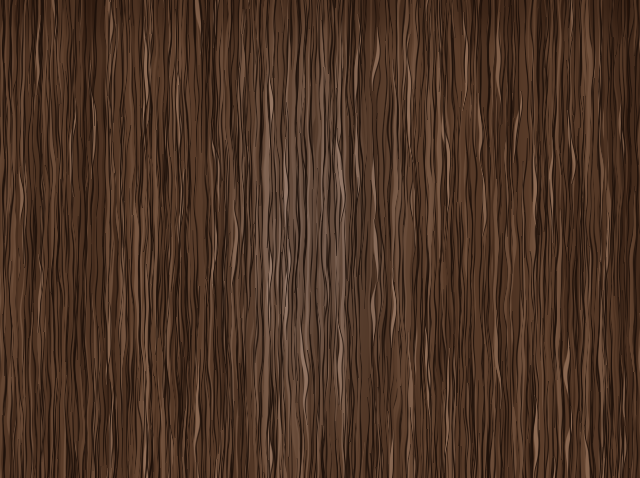
Reproduce this texture procedurally as a Shadertoy shader.

```glsl
// Dark brown wood bark: flat vertical fibres, wavy ink lines and pale slivers.
#define STRIP_LAYERS 5
#define LINE_LAYERS 3
#define STRIP_COLUMNS 25.0
#define LINE_COLUMNS 52.0
#define LINE_WIDTH 0.0016
#define WAVINESS 0.0022
#define MEAN_TONE 0.52
#define TONE_SPREAD 0.48
#define DEEP_BROWN vec3(0.145, 0.080, 0.043)
#define MID_BROWN vec3(0.345, 0.245, 0.178)
#define PALE_BROWN vec3(0.545, 0.435, 0.360)
#define INK vec3(0.105, 0.060, 0.035)

float hash(vec2 p) {
    vec3 q = fract(vec3(p.xyx) * vec3(0.1031, 0.1030, 0.0973));
    q += dot(q, q.yzx + 33.33);
    return fract((q.x + q.y) * q.z);
}

// Layered sines that make a fibre wander sideways, in -1..1
float wander(float y, float phase) {
    return 0.5 * sin(y * 13.0 + phase * 40.0)
         + 0.3 * sin(y * 31.0 + phase * 91.0)
         + 0.2 * sin(y * 67.0 + phase * 57.0);
}

// Bend shared by neighbouring fibres
vec2 bend(vec2 p) {
    p.x += WAVINESS * sin(p.y * 14.0 + 4.0 * sin(p.x * 23.0));
    p.x += 0.5 * WAVINESS * sin(p.y * 43.0 + 5.0 * sin(p.x * 37.0));
    return p;
}

// One tapered fibre per cell: x = offset from its axis, y = taper, z = id
vec3 fibre(vec2 p, float columns, float fibreLength, float seed) {
    float x = p.x * columns + hash(vec2(seed, 7.0));
    float column = floor(x);
    float r = hash(vec2(column, seed));
    float y = p.y / (fibreLength * mix(0.6, 1.5, r)) + r * 17.0;
    float id = hash(vec2(column + 31.0 * seed, floor(y) + 5.0));
    float axis = 0.5 + 0.2 * wander(p.y, id);
    float taper = pow(sin(3.14159 * fract(y)), 0.45);
    return vec3((fract(x) - axis) / columns, taper, id);
}

float fill(float d, float soft) {
    return 1.0 - smoothstep(-soft, soft, d);
}

vec3 woodColor(float tone) {
    tone = clamp(tone, 0.0, 1.1);
    return tone < 0.5 ? mix(DEEP_BROWN, MID_BROWN, tone * 2.0)
                      : mix(MID_BROWN, PALE_BROWN, tone * 2.0 - 1.0);
}

void mainImage(out vec4 fragColor, in vec2 fragCoord) {
    vec2 uv = fragCoord / iResolution.xy;
    vec2 p = bend(fragCoord / iResolution.y);
    float soft = 0.7 / iResolution.y;

    // Broad light: pale middle, darker bands and borders
    float glow = exp(-pow((uv.x - 0.49) / 0.13, 2.0) - pow((uv.y - 0.5) / 0.4, 2.0));
    float bands = 0.05 * sin(uv.x * 29.0 + 1.0) + 0.04 * sin(uv.x * 61.0 + uv.y * 2.0);
    float border = smoothstep(0.0, 0.16, uv.x) * smoothstep(0.0, 0.16, 1.0 - uv.x);
    float light = MEAN_TONE + bands + 0.18 * glow - 0.09 * (1.0 - border);
    light -= 0.16 * smoothstep(0.88, 1.0, uv.y);

    // Flat overlapping strips, some inked along one side
    vec3 color = woodColor(light - 0.08);
    for (int i = 0; i < STRIP_LAYERS; i++) {
        float n = float(i);
        float columns = STRIP_COLUMNS + 11.0 * n;
        vec3 f = fibre(p, columns, 0.85 - 0.08 * n, n + 1.0);
        float pick = hash(vec2(f.z * 311.0, n));
        float halfWidth = f.y * mix(0.1, 0.29, pick) / columns;
        float shown = step(f.z, 0.72);
        float tone = light + TONE_SPREAD * (hash(vec2(f.z * 173.0, n + 9.0)) - 0.5);
        float streak = 0.03 * sin(p.x * 410.0 + n * 2.0 + 2.0 * sin(p.y * 5.0));
        color = mix(color, woodColor(tone + streak), shown * fill(abs(f.x) - halfWidth, soft));
        float side = pick > 0.5 ? 1.0 : -1.0;
        float inkWidth = LINE_WIDTH * (0.35 + 0.5 * f.y * sin(p.y * 19.0 + pick * 50.0));
        float ink = fill(abs(f.x - side * halfWidth) - inkWidth, soft);
        color = mix(color, INK, 0.85 * ink * shown * step(0.25, pick));
    }

    // Pale pointed slivers with a shaded flank
    vec3 s = fibre(p, 27.0, 0.19, 40.0);
    float sliverWidth = 0.0036 * s.y * s.y * s.y;
    float sliver = step(s.z, 0.24);
    color = mix(color, INK, 0.8 * sliver * fill(abs(s.x - 0.002) - sliverWidth, soft));
    color = mix(color, woodColor(light + 0.42), sliver * fill(abs(s.x) - sliverWidth, soft));

    // Long wavy ink lines
    for (int i = 0; i < LINE_LAYERS; i++) {
        float n = float(i);
        vec3 f = fibre(p, LINE_COLUMNS + 13.0 * n, 0.42 - 0.07 * n, n + 20.0);
        float swell = 0.75 + 0.25 * sin(p.y * 27.0 + f.z * 60.0);
        float ink = fill(abs(f.x) - LINE_WIDTH * f.y * swell, soft);
        color = mix(color, INK, 0.92 * ink * step(f.z, 0.48));
    }

    // Redder borders, greyer middle
    color *= mix(vec3(1.03, 0.98, 0.93), vec3(0.99, 1.01, 1.06), glow);
    fragColor = vec4(color, 1.0);
}
```
